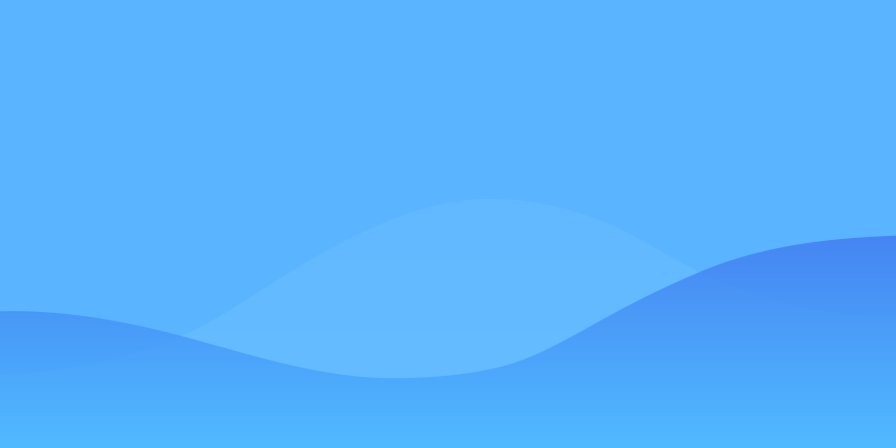
A Shadertoy shader for this background:

```glsl
// Two translucent rolling waves, one pale and one deep blue, under a flat sky.

const vec3 SKY         = vec3(0.357, 0.706, 1.000);
const vec3 PALE_CREST  = vec3(0.384, 0.724, 1.000);
const vec3 PALE_BASE   = vec3(0.396, 0.738, 1.000);
const vec3 DEEP_CREST  = vec3(0.248, 0.474, 0.938);
const vec3 DEEP_BASE   = vec3(0.294, 0.728, 1.000);
const float DEEP_ALPHA = 0.8;
const float PALE_TOP   = 0.556;
const float DEEP_TOP   = 0.474;

// Wave knots: position, height and slope, as fractions of the canvas
const int KNOTS = 7;
const vec3 PALE_WAVE[KNOTS] = vec3[KNOTS](
    vec3(0.000, 0.164,  0.08), vec3(0.208, 0.255,  0.92),
    vec3(0.333, 0.404,  1.20), vec3(0.547, 0.556,  0.00),
    vec3(0.667, 0.510, -0.76), vec3(0.781, 0.393, -0.96),
    vec3(1.000, 0.294,  0.03));
const vec3 DEEP_WAVE[KNOTS] = vec3[KNOTS](
    vec3(0.000, 0.305,  0.06), vec3(0.208, 0.247, -0.54),
    vec3(0.436, 0.156,  0.00), vec3(0.560, 0.182,  0.50),
    vec3(0.677, 0.292,  1.10), vec3(0.781, 0.393,  0.84),
    vec3(1.000, 0.474,  0.08));

// Cubic Hermite curve between two knots
float hermite(vec3 a, vec3 b, float x) {
    float span = b.x - a.x;
    float t = clamp((x - a.x) / span, 0.0, 1.0);
    float s = 1.0 - t;
    return mix(a.y, b.y, t * t * (3.0 - 2.0 * t))
         + span * t * s * (a.z * s - b.z * t);
}

// Height of a whole wave at x
float waveHeight(vec3 knots[KNOTS], float x) {
    float height = knots[0].y;
    for (int i = 0; i < KNOTS - 1; i++) {
        if (x >= knots[i].x) height = hermite(knots[i], knots[i + 1], x);
    }
    return height;
}

// Smooth coverage below a wave
float fillBelow(float height, float y) {
    float d = height - y;
    return clamp(0.5 + d / max(fwidth(d), 1e-5), 0.0, 1.0);
}

void mainImage(out vec4 fragColor, in vec2 fragCoord) {
    vec2 uv = fragCoord / iResolution.xy;

    // Vertical gradients inside each wave
    vec3 pale = mix(PALE_BASE, PALE_CREST, clamp(uv.y / PALE_TOP, 0.0, 1.0));
    vec3 deep = mix(DEEP_BASE, DEEP_CREST, clamp(uv.y / DEEP_TOP, 0.0, 1.0));

    // Layers from back to front
    vec3 color = SKY;
    color = mix(color, pale, fillBelow(waveHeight(PALE_WAVE, uv.x), uv.y));
    color = mix(color, deep, DEEP_ALPHA * fillBelow(waveHeight(DEEP_WAVE, uv.x), uv.y));

    fragColor = vec4(color, 1.0);
}
```
